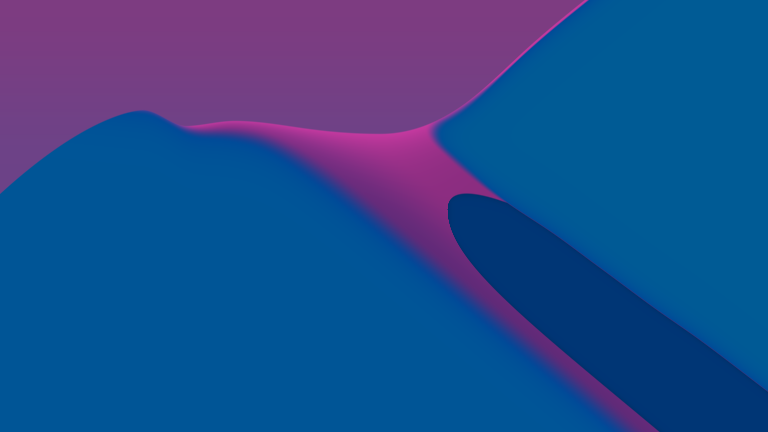
Give the GLSL for this background, as a Shadertoy shader.

```glsl
// Smooth blue hills under a violet sky, joined by a glowing magenta ridge
// and a dark rounded tongue. Each outline is a height curve over x; signed
// offsets from those curves drive the soft shading and the crisp edges.

// Curve knots: x, height, slope (in units of canvas height)
const vec3 CREST[8] = vec3[8](
    vec3(0.331, 0.745, 0.00), vec3(0.434, 0.708, 0.04),
    vec3(0.544, 0.720, 0.00), vec3(0.718, 0.701, -0.13),
    vec3(0.880, 0.690, 0.00), vec3(1.065, 0.752, 0.68),
    vec3(1.204, 0.873, 0.93), vec3(1.360, 1.005, 0.80));
const vec3 LEFT_FLANK[8] = vec3[8](
    vec3(0.331, 0.745, -0.10), vec3(0.417, 0.704, -0.60),
    vec3(0.490, 0.686, -0.05), vec3(0.579, 0.671, -0.30),
    vec3(0.718, 0.590, -0.75), vec3(0.926, 0.421, -0.84),
    vec3(1.157, 0.225, -0.84), vec3(1.424, 0.000, -0.85));
const vec3 RIGHT_FLANK[8] = vec3[8](
    vec3(0.985, 0.694, -0.95), vec3(1.053, 0.630, -0.91),
    vec3(1.111, 0.579, -0.86), vec3(1.273, 0.465, -0.68),
    vec3(1.389, 0.380, -0.73), vec3(1.505, 0.294, -0.73),
    vec3(1.620, 0.213, -0.73), vec3(1.778, 0.093, -0.76));

const vec3 SKY_TOP = vec3(0.490, 0.235, 0.505);
const vec3 SKY_LOW = vec3(0.425, 0.260, 0.530);
const vec3 BLUE = vec3(0.000, 0.335, 0.590);
const vec3 DEEP_BLUE = vec3(0.000, 0.270, 0.600);
const vec3 NAVY = vec3(0.000, 0.210, 0.460);
const vec3 PURPLE = vec3(0.370, 0.165, 0.470);
const vec3 MAGENTA = vec3(0.540, 0.175, 0.500);
const vec3 PINK = vec3(0.800, 0.230, 0.640);

float hermite(vec3 a, vec3 b, float x) {
    float w = b.x - a.x, t = (x - a.x) / w, r = 1.0 - t;
    return mix(a.y, b.y, t * t * (3.0 - 2.0 * t))
         + w * t * r * (a.z * r - b.z * t);
}

// Cubic through the knots, continued as straight lines past both ends
float curve(vec3 knots[8], float x) {
    vec3 a = knots[0], b = knots[7];
    if (x <= a.x) return a.y + a.z * (x - a.x);
    if (x >= b.x) return b.y + b.z * (x - b.x);
    for (int i = 0; i < 7; i++) {
        if (x < knots[i + 1].x) return hermite(knots[i], knots[i + 1], x);
    }
    return b.y;
}

float skyline(float x) {
    float dome = 0.745 - 1.09 * pow(max(0.331 - x, 0.0), 1.56);
    return x < 0.331 ? dome : curve(CREST, x);
}

float smoothMax(float a, float b, float k) {
    float h = max(k - abs(a - b), 0.0) / k;
    return max(a, b) + 0.25 * h * h * k;
}

// Negative inside the tongue; a square root in x rounds its tip
float tongue(vec2 p, float ceilingY) {
    vec2 tip = vec2(1.036, 0.515);
    float s = sqrt(max(p.x - tip.x, 0.0));
    float top = min(tip.y + s * (0.35 - 0.83 * s), ceilingY);
    float bottom = tip.y - s * (0.49 + 0.08 * s + 0.385 * s * s);
    return max(max(p.y - top, bottom - p.y), tip.x - p.x);
}

float cover(float d, float pixel) {
    return smoothstep(pixel, -pixel, d);
}

void mainImage(out vec4 fragColor, in vec2 fragCoord) {
    vec2 p = fragCoord / iResolution.y;
    float pixel = 1.0 / iResolution.y;

    float depth = skyline(p.x) - p.y;
    float fromLeft = p.y - curve(LEFT_FLANK, p.x);
    float rightEdge = curve(RIGHT_FLANK, p.x);

    // Ridge: violet shade, magenta body, pink light along the crest
    vec3 ridge = mix(PURPLE, MAGENTA, smoothstep(0.04, 0.22, fromLeft));
    float glowWidth = mix(0.018, 0.055, smoothstep(0.50, 0.85, p.x));
    ridge = mix(ridge, PINK, 0.9 * exp(-max(depth, 0.0) / glowWidth));

    // Left hill, melting into the ridge
    vec3 leftHill = mix(BLUE, DEEP_BLUE, 0.8 * exp(min(fromLeft, 0.0) / 0.035));
    float melt = mix(0.020, 0.065, smoothstep(0.45, 0.80, p.x));
    vec3 color = mix(leftHill, ridge, smoothstep(-0.012, melt, fromLeft));

    // Right hill, with a rounded corner and a thin rim left under the sky
    float d = smoothMax(0.007 - depth, rightEdge - p.y, 0.07);
    float softness = mix(0.014, 0.003, smoothstep(1.05, 1.20, p.x));
    vec3 rightHill = mix(BLUE + vec3(0.0, 0.02, -0.005), DEEP_BLUE,
                         0.8 * exp(min(d, 0.0) / 0.022));
    color = mix(color, rightHill, smoothstep(softness, -softness, d));

    // Dark tongue with a slightly darker rim
    float t = tongue(p, rightEdge);
    vec3 navy = NAVY * (1.0 - 0.12 * exp(min(t, 0.0) / 0.006));
    color = mix(color, navy, cover(t, pixel));

    // Sky
    vec3 sky = mix(SKY_LOW, SKY_TOP, smoothstep(0.60, 1.0, p.y));
    color = mix(color, sky, cover(depth, pixel));

    fragColor = vec4(color, 1.0);
}
```
